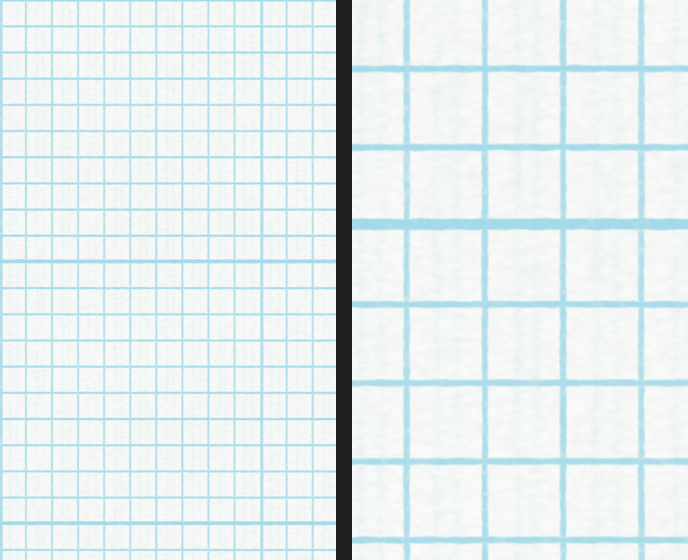
Left: the whole. Right: its middle third, enlarged.
A Shadertoy shader for this pattern:

```glsl
#define PITCH vec2(0.04655, 0.04675)     // cell size, in canvas heights
#define ORIGIN vec2(0.002, 0.5332)       // crossing of two major lines
#define MINOR_SHIFT vec2(-0.0022, 0.001) // minor rules sit off the major ones
#define MINOR_HALF vec2(0.0018, 0.0019)  // half widths: vertical, horizontal
#define MAJOR_HALF vec2(0.0027, 0.0033)
#define MAJOR_EVERY 10.0
#define PAPER vec3(0.968, 0.974, 0.968)
#define INK vec3(0.645, 0.855, 0.910)
#define GRAIN 0.045
#define GHOST 0.17
#define WEAR 0.45

vec2 hash2(vec2 p) {
    vec3 q = fract(p.xyx * vec3(0.1031, 0.1030, 0.0973));
    q += dot(q, q.yzx + 33.33);
    return fract((q.xx + q.yz) * q.zy);
}

// Distance to the nearest scattered point
float cellular(vec2 p) {
    vec2 cell = floor(p), f = fract(p);
    float nearest = 2.0;
    for (int j = -1; j <= 1; j++)
    for (int i = -1; i <= 1; i++) {
        vec2 o = vec2(i, j);
        vec2 d = o + hash2(cell + o + 50.0) - f;
        nearest = min(nearest, dot(d, d));
    }
    return sqrt(nearest);
}

// Layered sines, about -1 to 1
float waves(vec2 p) {
    float sum = 0.0, amp = 0.5;
    for (int i = 0; i < 4; i++) {
        sum += amp * sin(p.x + 1.7 * sin(p.y)) * cos(p.y * 0.9 + p.x * 0.3);
        p = mat2(1.6, 1.2, -1.2, 1.6) * p + 2.3;
        amp *= 0.55;
    }
    return sum;
}

// Ink coverage of vertical (x) and horizontal (y) rules
vec2 rules(vec2 pos, float pixel, float fray) {
    vec2 index = floor(pos / PITCH + 0.5);
    vec2 major = 1.0 - step(0.5, mod(index, MAJOR_EVERY));
    vec2 dist = abs(pos - index * PITCH - MINOR_SHIFT * (1.0 - major));
    vec2 halfWidth = mix(MINOR_HALF, MAJOR_HALF, major) + 0.0005 * fray;
    float soft = 0.0007 + 0.5 * pixel;
    vec2 cover = 1.0 - smoothstep(halfWidth - soft, halfWidth + soft, dist);
    // Each rule takes a slightly different amount of ink
    vec2 load = vec2(hash2(index.xx + 7.0).x, hash2(index.yy + 19.0).y);
    return cover * mix(vec2(0.82, 0.90) + 0.12 * load, vec2(0.90, 1.06), major);
}

// Faint vertical streaks of show-through inside each cell
float ghost(vec2 pos) {
    float x = fract(pos.x / PITCH.x);
    float column = floor(pos.x / PITCH.x);
    vec2 d = (x - vec2(0.36, 0.62) - 0.08 * (hash2(vec2(column, 3.0)) - 0.5)) / 0.06;
    vec2 streak = exp(-d * d);
    float patchy = 0.55 + 0.45 * waves(vec2(column * 2.1, pos.y * 26.0));
    return (streak.x + 0.8 * streak.y) * patchy;
}

void mainImage(out vec4 fragColor, in vec2 fragCoord) {
    float pixel = 1.0 / iResolution.y;
    vec2 uv = fragCoord * pixel;
    vec2 pos = vec2(uv.x - ORIGIN.x, ORIGIN.y - uv.y);

    // Paper: fibres stretched sideways over finer tooth
    float fibre = cellular(uv * vec2(70.0, 190.0) + waves(uv * 40.0));
    float tooth = cellular(uv * vec2(210.0, 280.0) + 9.0);
    float grain = 0.6 * fibre + 0.4 * tooth - 0.35;
    vec3 color = PAPER - GRAIN * grain - 0.004 * waves(uv * 9.0);

    // Show-through from the reverse
    color = mix(color, INK, GHOST * ghost(pos) * (0.6 + 0.6 * tooth));

    // Rules, broken by the tooth; vertical ones wear more
    vec2 wobble = 0.0003 * vec2(waves(pos.yy * 30.0), waves(pos.xx * 30.0));
    vec2 ink = rules(pos + wobble, pixel, waves(uv * 260.0));
    ink *= 1.0 - WEAR * vec2(1.0, 0.6) * smoothstep(0.35, 0.9, 0.5 * (fibre + tooth));
    color = mix(color, INK - 0.4 * GRAIN * grain, clamp(max(ink.x, ink.y), 0.0, 1.0));

    fragColor = vec4(clamp(color, 0.0, 1.0), 1.0);
}
```
